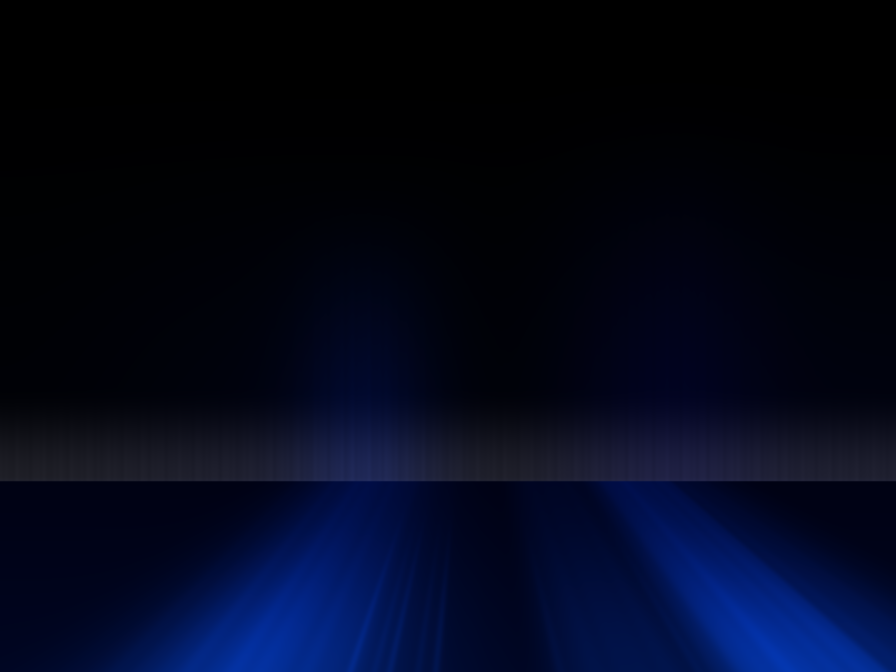
Reproduce this background procedurally as a Shadertoy shader.

```glsl
// Dark stage: faint blue columns above a misty horizon, with light beams fanning over the floor.

const float HORIZON = 0.284;
const vec2 VANISHING = vec2(0.527, 0.544);

// Soft bell curve around a centre
float bell(float x, float centre, float width) {
    float d = (x - centre) / width;
    return exp(-d * d);
}

// Fine uneven stripes from layered sines, about -1 to 1
float stripes(float x) {
    return 0.45 * sin(x * 190.0 + 1.3 * sin(x * 47.0))
         + 0.35 * sin(x * 367.0 + 2.0)
         + 0.20 * sin(x * 611.0 + 0.7);
}

// Back wall: two tall glows and pale mist gathering at the horizon
vec3 wall(vec2 p) {
    float height = (p.y - HORIZON) / (1.0 - HORIZON);
    float leftGlow = bell(p.x, 0.405, 0.075) * (1.0 - smoothstep(0.0, 0.66, height));
    float rightGlow = bell(p.x, 0.755, 0.10) * (1.0 - smoothstep(0.05, 0.88, height));
    float wideGlow = (0.35 + 0.65 * smoothstep(0.0, 0.35, p.x))
                   * (1.0 - 0.45 * bell(p.x, 0.56, 0.07))
                   * (1.0 - smoothstep(0.0, 0.85, height));
    float grain = 1.0 + 0.07 * stripes(p.x * 1.7);

    vec3 color = vec3(0.0, 0.003, 0.006) * (1.0 - smoothstep(0.3, 1.0, height));
    color += vec3(0.002, 0.006, 0.055) * wideGlow;
    color += vec3(0.002, 0.032, 0.150) * leftGlow * grain;
    color += vec3(0.004, 0.006, 0.080) * rightGlow * grain;

    float mist = 1.0 - smoothstep(0.0, 0.195, height);
    color += vec3(0.118, 0.115, 0.125) * mist * grain;
    color += vec3(0.012, 0.014, 0.025) * bell(p.y, HORIZON, 0.004);
    return color;
}

// Floor: beams laid out by their sideways place at the horizon
vec3 floorLight(vec2 p) {
    float lane = (p.x - VANISHING.x) * (VANISHING.y - HORIZON) / (VANISHING.y - p.y);
    float near = clamp((HORIZON - p.y) / HORIZON, 0.0, 1.0);

    // Broad beams, each with its own soft edges
    float leftBeam = bell(lane, -0.118, lane < -0.118 ? 0.068 : 0.075);
    float rightBeam = smoothstep(0.115, 0.165, lane) * (1.0 - smoothstep(0.18, 0.33, lane));
    float rightEdge = 1.0 - 0.22 * smoothstep(0.218, 0.226, lane);
    float middleFill = smoothstep(0.025, 0.07, lane) * (1.0 - smoothstep(0.10, 0.19, lane));

    float light = 0.92 * leftBeam + 0.95 * rightBeam * rightEdge + 0.30 * middleFill;
    light *= mix(0.42, 1.0, smoothstep(0.0, 0.95, near));
    light *= 1.0 + 0.08 * stripes(lane * 0.8);

    // Thin bright rays beside the dark centre
    float rays = 0.0;
    for (int i = 0; i < 5; i++) {
        float k = float(i);
        rays += bell(lane, -0.065 + 0.0115 * k + 0.002 * sin(k * 2.4), 0.0022)
              * (0.75 + 0.25 * cos(k * 3.0));
    }
    rays += 0.45 * bell(lane, 0.047, 0.003) + 0.4 * bell(lane, 0.121, 0.003);
    light += 0.17 * rays * smoothstep(0.05, 0.9, near);

    vec3 base = vec3(0.0, 0.006, 0.075) + vec3(0.0, 0.015, 0.055) * near;
    vec3 glow = mix(vec3(0.0, 0.115, 0.50), vec3(0.016, 0.185, 0.53), near);
    return base + glow * light;
}

void mainImage(out vec4 fragColor, in vec2 fragCoord) {
    vec2 p = fragCoord / iResolution.xy;
    float pixel = 1.0 / iResolution.y;
    float aboveFloor = smoothstep(HORIZON - pixel, HORIZON + pixel, p.y);

    // The floor stops at the horizon, before its lanes meet
    vec3 ground = floorLight(vec2(p.x, min(p.y, HORIZON)));
    fragColor = vec4(mix(ground, wall(p), aboveFloor), 1.0);
}
```
